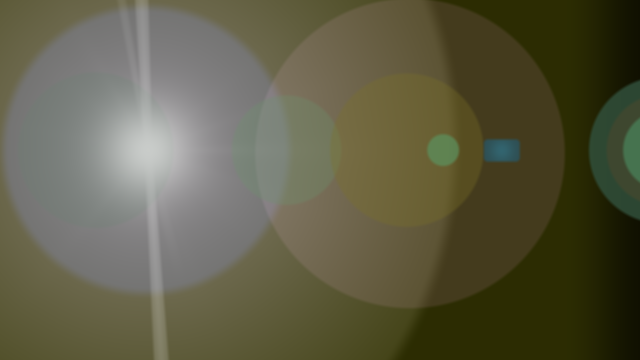
This background is drawn by a WebGL 1 fragment shader. Its source:

```glsl
precision highp float;
// Lens flare: a pale sun with thin beams and a row of tinted ghost discs on olive.
uniform vec2 u_resolution;

#define SUN vec2(0.412, 0.583)
#define AXIS_Y 0.583
#define EDGE 0.006
#define OLIVE vec3(0.172, 0.174, 0.008)
#define SUN_SIZE 0.13
#define SUN_POWER 0.56
#define RAY_COUNT 36.0
#define RAY_POWER 0.035

float hash(float n) {
    return fract(sin(n * 12.9898) * 43758.5453);
}

// Smooth noise that wraps after one full turn
float ringNoise(float turn) {
    float x = turn * RAY_COUNT;
    float cell = floor(x);
    float a = hash(mod(cell, RAY_COUNT));
    float b = hash(mod(cell + 1.0, RAY_COUNT));
    return mix(a, b, smoothstep(0.0, 1.0, x - cell));
}

float disc(vec2 p, vec2 center, float radius, float blur) {
    return 1.0 - smoothstep(-blur, blur, length(p - center) - radius);
}

float roundBox(vec2 p, vec2 halfSize, float corner) {
    vec2 q = abs(p) - halfSize + corner;
    return length(max(q, 0.0)) + min(max(q.x, q.y), 0.0) - corner;
}

vec3 screen(vec3 base, vec3 light) {
    return base + light * (1.0 - base);
}

// Tinted disc on the flare axis
vec3 ghost(vec3 base, vec2 p, float x, float radius, vec3 tint, float alpha) {
    return mix(base, tint, alpha * disc(p, vec2(x, AXIS_Y), radius, EDGE));
}

// Beam that leaves the sun and widens slowly, with a brighter spine
float beam(vec2 fromSun, vec2 direction, float width) {
    vec2 dir = normalize(direction);
    float along = dot(fromSun, dir);
    float across = abs(dot(fromSun, vec2(dir.y, -dir.x)));
    float size = width * (0.55 + 0.8 * max(along, 0.0));
    float body = 1.0 - smoothstep(size - EDGE, size + EDGE, across);
    float spine = 1.0 - smoothstep(0.0, size, across);
    return (0.7 * body + 0.3 * spine) * smoothstep(0.0, 0.2, along);
}

void main() {
    vec2 p = gl_FragCoord.xy / u_resolution.y;
    vec2 fromSun = p - SUN;
    float d = length(fromSun);

    // Olive ground, dark at the right side
    vec3 color = OLIVE * (1.0 - 0.65 * smoothstep(1.56, 1.80, p.x));

    // Wide warm glow with a curved rim
    vec3 glow = max(vec3(0.38, 0.35, 0.46) - d * vec3(0.32, 0.29, 0.42), 0.0);
    color += glow * disc(p, vec2(0.14, 0.595), 1.125, 0.025);

    // Violet halo and large brown disc
    color = screen(color, vec3(0.05, 0.075, 0.21) * disc(p, vec2(0.406, AXIS_Y), 0.398, 0.018));
    color = screen(color, vec3(0.115, 0.07, 0.105) * disc(p, vec2(1.139, 0.574), 0.430, EDGE));

    // Ghost discs from left to right
    color = ghost(color, p, 0.266, 0.216, vec3(0.41, 0.50, 0.44), 0.28);
    color = ghost(color, p, 0.796, 0.152, vec3(0.42, 0.56, 0.42), 0.34);
    color = ghost(color, p, 1.130, 0.213, vec3(0.48, 0.44, 0.15), 0.34);
    color = ghost(color, p, 1.231, 0.044, vec3(0.36, 0.56, 0.36), 0.75);

    // Concentric green rings cut by the right side
    color = ghost(color, p, 1.840, 0.204, vec3(0.19, 0.31, 0.23), 0.85);
    color = ghost(color, p, 1.840, 0.155, vec3(0.26, 0.28, 0.18), 0.80);
    color = ghost(color, p, 1.840, 0.109, vec3(0.28, 0.48, 0.33), 0.85);

    // Small blue lozenge
    vec2 fromBox = p - vec2(1.394, AXIS_Y - 0.001);
    float box = 1.0 - smoothstep(-EDGE, EDGE, roundBox(fromBox, vec2(0.050, 0.031), 0.012));
    vec3 blue = mix(vec3(0.17, 0.31, 0.34), vec3(0.19, 0.41, 0.47), exp(-900.0 * dot(fromBox, fromBox)));
    color = mix(color, blue, 0.9 * box);

    // Faint radial rays
    float turn = atan(fromSun.y, fromSun.x) / 6.2831853 + 0.5;
    float rays = pow(ringNoise(turn), 3.0) * exp(-6.0 * d * d) * smoothstep(0.05, 0.2, d);
    color = screen(color, vec3(RAY_POWER * rays));

    // Narrow beams above and below the sun
    float beams = 0.20 * beam(fromSun, vec2(-0.044, 1.0), 0.021);
    beams += 0.08 * beam(fromSun, vec2(-0.178, 1.0), 0.014);
    beams += 0.22 * beam(fromSun, vec2(0.062, -1.0), 0.020);
    beams += 0.03 * beam(fromSun, vec2(0.25, -1.0), 0.018) * (1.0 - smoothstep(0.2, 0.4, d));
    color = screen(color, vec3(beams));

    // Sun core
    float core = SUN_POWER * exp(-d * d / (SUN_SIZE * SUN_SIZE));
    color = screen(color, vec3(0.98, 1.0, 0.97) * core);

    gl_FragColor = vec4(color, 1.0);
}
```
